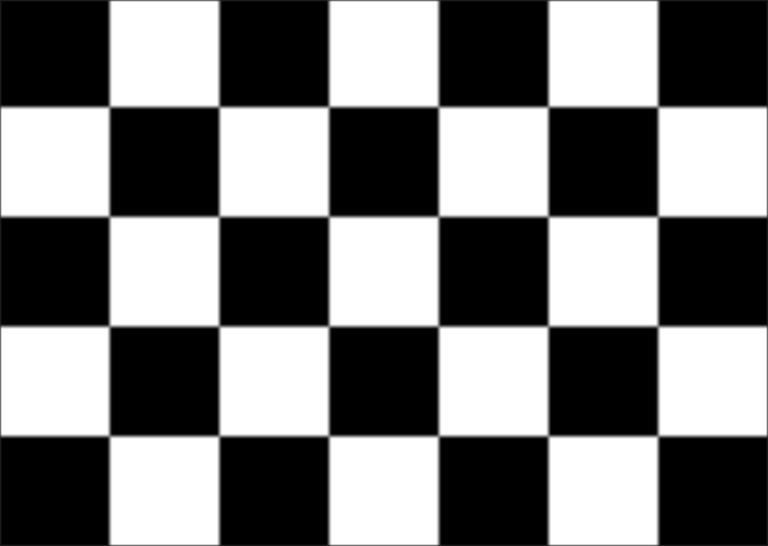
A Shadertoy shader for this pattern:

```glsl
// Black and white checkerboard, seven square cells wide, resting on the lower edge.
// Two soft square waves, one per axis, are multiplied to give the cell colour;
// a thin grey rim then fades in along the canvas border.

const float COLUMNS = 7.0;
const float EDGE_SOFTNESS = 0.029;  // half width of a blurred cell edge, in cells
const float RIM_WIDTH = 0.021;      // reach of the border rim, in cells
const float RIM_STRENGTH = 0.75;
const vec3 DARK = vec3(0.0);
const vec3 LIGHT = vec3(1.0);
const vec3 RIM = vec3(0.16);

// Square wave of period 2: +1 on even cells, -1 on odd cells, with smooth flanks.
vec2 softSquareWave(vec2 p, float softness) {
    vec2 triangle = abs(mod(p - 0.5, 2.0) - 1.0) - 0.5;
    vec2 s = clamp(triangle / softness, -1.0, 1.0);
    return s * (1.5 - 0.5 * s * s);
}

// 0 on dark cells, 1 on light cells.
float checker(vec2 p, float softness) {
    vec2 wave = softSquareWave(p, softness);
    return 0.5 - 0.5 * wave.x * wave.y;
}

// Distance from p to the nearest side of a box spanning 0 to size.
float borderDistance(vec2 p, vec2 size) {
    vec2 d = min(p, size - p);
    return min(d.x, d.y);
}

void mainImage(out vec4 fragColor, in vec2 fragCoord) {
    // Cell units, equal on both axes; the top row is cut by the canvas.
    float pixel = COLUMNS / iResolution.x;
    vec2 size = iResolution.xy * pixel;
    vec2 p = fragCoord * pixel;

    // Clamping keeps the outermost cells flat up to the border.
    float softness = max(EDGE_SOFTNESS, 0.75 * pixel);
    vec2 inner = clamp(p, vec2(softness), size - softness);
    vec3 color = mix(DARK, LIGHT, checker(inner, softness));

    // Border rim
    float rim = 1.0 - smoothstep(0.0, max(RIM_WIDTH, pixel), borderDistance(p, size));
    color = mix(color, RIM, RIM_STRENGTH * rim);

    fragColor = vec4(color, 1.0);
}
```
